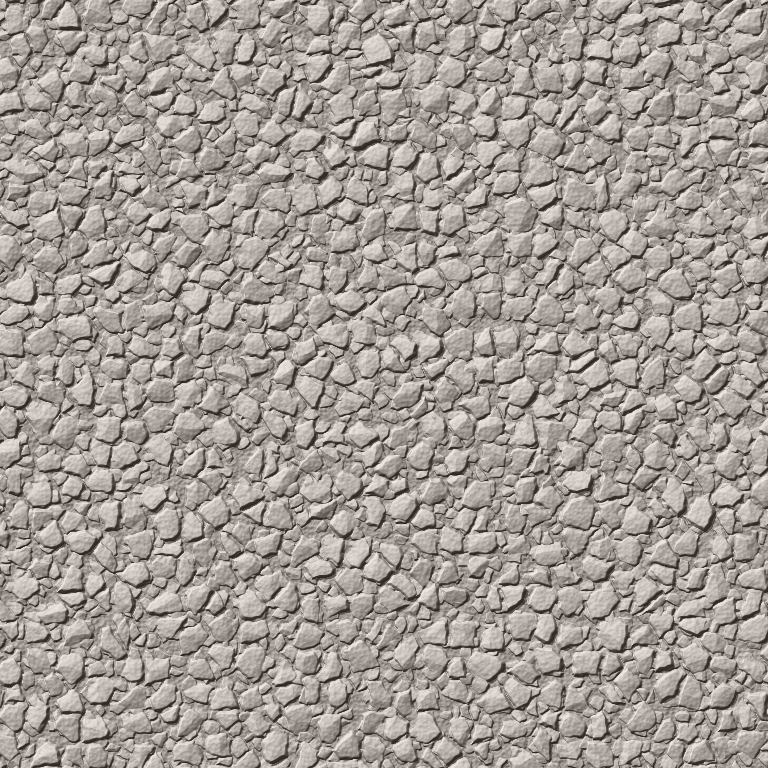
Reproduce this texture procedurally as a WebGL 2 fragment shader.

```glsl
#version 300 es
precision highp float;
// Pebbledash wall: angular crushed stones pressed into rough mortar.
// Two layers of weighted cellular noise, each cell trimmed by a random convex
// polygon, form a height field that is lit from the upper left with shadows.
#define CELLS 26.0        // large stones across the canvas
#define CHIP_SCALE 1.9    // how much smaller the filling chips are
#define SIZE_SPREAD 0.20  // cell weight variation
#define SIDE_SLOPE 2.5    // steepness of the stone sides
#define FACET_TILT 0.40   // variation of the stone tops
#define ROUGHNESS 0.032   // surface grit depth
#define RELIEF_STEP 0.035 // sampling distance for normals, in cells
#define AMBIENT 0.20
#define SUN 0.72
#define WRAP 0.36         // light reaching past the terminator
#define LIGHT vec3(-0.46, 0.65, 0.60)
#define WARMTH vec3(0.0, 0.029, 0.049)

uniform vec2 u_resolution;
out vec4 fragColor;

vec3 hash3(vec2 p) {
    vec3 q = fract(p.xyx * vec3(0.1031, 0.1030, 0.0973));
    q += dot(q, q.yxz + 33.33);
    return fract((q.xxy + q.yzz) * q.zyx);
}

mat2 rotation(float angle) {
    float c = cos(angle), s = sin(angle);
    return mat2(c, s, -s, c);
}

// Vector to a site in xy, weighted squared distance in z
vec3 site(vec2 cell, vec2 p, float seed) {
    vec3 r = hash3(cell + seed);
    vec2 d = cell + 0.1 + 0.8 * r.xy - p;
    return vec3(d, dot(d, d) - SIZE_SPREAD * r.z);
}

// Layered sines for undulation, small cellular pits for grain
float grit(vec2 p) {
    float sum = 0.0, amplitude = 0.4, pit = 1.0;
    vec2 q = p * 4.0, grain = p * 7.0;
    for (int i = 0; i < 4; i++) {
        q = mat2(1.2, 1.3, -1.3, 1.2) * q + 1.7;
        sum += amplitude * sin(q.x + 0.9 * sin(q.y * 0.6)) * sin(q.y + 0.4);
        amplitude *= 0.55;
    }
    for (int i = 0; i < 9; i++) {
        vec2 cell = floor(grain) + vec2(i % 3 - 1, i / 3 - 1);
        pit = min(pit, length(cell + hash3(cell).xy - grain));
    }
    return sum + 0.8 * pit - 0.4;
}

// Height of one layer of stones, negative between them
float stones(vec2 p, float seed) {
    vec2 base = floor(p), own = base;
    vec3 nearest = vec3(0.0, 0.0, 9.0);
    for (int i = 0; i < 9; i++) {
        vec2 cell = base + vec2(i % 3 - 1, i / 3 - 1);
        vec3 s = site(cell, p, seed);
        if (s.z < nearest.z) { nearest = s; own = cell; }
    }
    // Distance to the neighbouring cells
    vec3 shape = hash3(own + seed + 71.7);
    float inset = 1.0;
    for (int i = 0; i < 9; i++) {
        if (i == 4) continue;
        vec3 s = site(own + vec2(i % 3 - 1, i / 3 - 1), p, seed);
        float span = max(length(s.xy - nearest.xy), 0.01);
        inset = min(inset, 0.5 * (s.z - nearest.z) / span);
    }
    inset -= mix(0.0, 0.04, shape.z);
    // Trim by a stretched random polygon
    vec2 q = rotation(6.2832 * shape.x) * -nearest.xy;
    q.y *= 1.0 + 0.8 * shape.y * shape.y;
    for (int i = 0; i < 6; i++) {
        vec3 side = hash3(own + seed + 7.3 * float(i) + 13.0);
        float angle = (float(i) + 0.8 * side.x) * 1.0472;
        float trim = mix(0.40, 0.66, side.y) - dot(q, vec2(cos(angle), sin(angle)));
        float corner = max(0.05 - abs(trim - inset), 0.0);
        inset = min(inset, trim) - 5.0 * corner * corner;
    }
    // Two tilted facets on top, softly joined to the sides
    vec3 tilt = hash3(own + seed + 151.3) - 0.5;
    vec3 bend = hash3(own + seed + 211.9) - 0.5;
    float top = 0.19 + 0.10 * tilt.z + min(dot(q, tilt.xy) * FACET_TILT,
                0.03 + dot(q, bend.xy) * FACET_TILT * 1.7);
    top = max(top, 0.06) + 0.12 * min(inset, 0.3);
    float flank = inset * SIDE_SLOPE;
    float blend = max(0.07 - abs(flank - top), 0.0);
    return min(flank, top) - 3.5 * blend * blend;
}

float height(vec2 p) {
    vec2 warped = p + 0.03 * sin(p.yx * 5.3 + 2.0 * sin(p * 3.1));
    warped += 0.012 * sin(p.yx * 17.0 + 2.0 * sin(p * 11.0));
    float large = stones(warped, 17.0);
    float chips = stones(rotation(0.55) * warped * CHIP_SCALE + 90.0, 43.0) / CHIP_SCALE;
    float solid = max(max(large, chips), 0.01);
    return solid + ROUGHNESS * grit(p) * mix(1.5, 0.75, smoothstep(0.0, 0.12, solid));
}

void main() {
    vec2 p = gl_FragCoord.xy / u_resolution.y * CELLS + 40.0;
    float h = height(p);
    float hx = height(p + vec2(RELIEF_STEP, 0.0));
    float hy = height(p + vec2(0.0, RELIEF_STEP));
    vec3 normal = normalize(vec3(h - hx, h - hy, RELIEF_STEP));
    vec3 light = normalize(LIGHT);
    float diffuse = max((dot(normal, light) + WRAP) / (1.0 + WRAP), 0.0);
    // Thin cast shadows
    float block = 0.0;
    for (int i = 1; i <= 3; i++) {
        float t = 0.05 * float(i);
        block = max(block, height(p + normalize(light.xy) * t) - h - t * 0.95);
    }
    float shadow = 1.0 - 0.6 * smoothstep(0.0, 0.06, block);
    // Recessed mortar is a little darker
    float exposure = mix(0.88, 1.02, smoothstep(0.0, 0.12, h));
    float tone = (AMBIENT + SUN * diffuse * shadow) * exposure;
    fragColor = vec4(clamp(vec3(tone) - WARMTH, 0.0, 1.0), 1.0);
}
```
